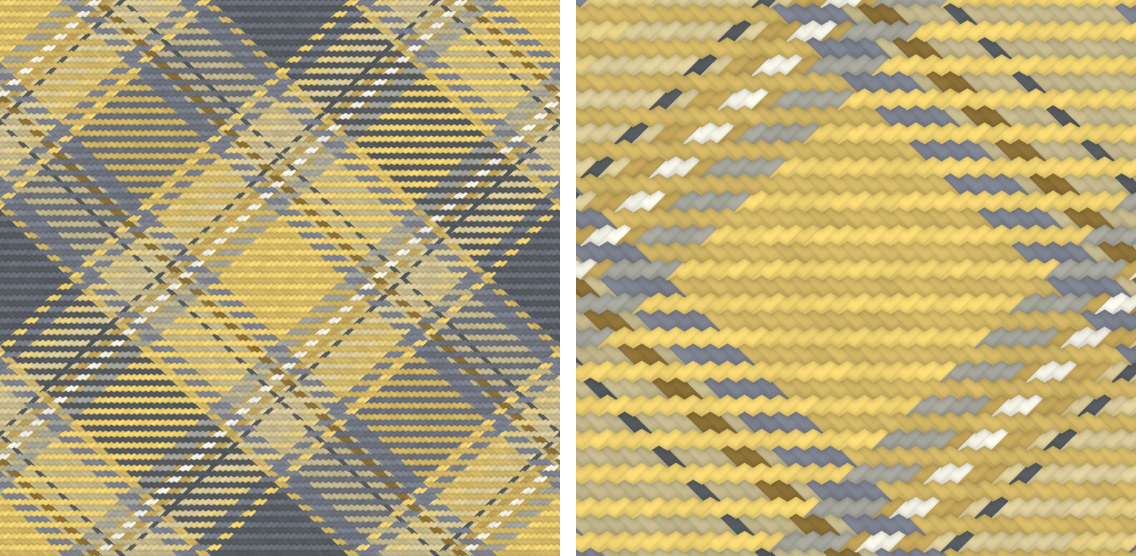
Left, the full canvas; right, a detail of the centre.
A WebGL 2 fragment shader for this pattern:

```glsl
#version 300 es
precision highp float;
// Diagonal twill tartan: one mirrored sett of yellow, beige, white and slate threads.

uniform vec2 u_resolution;
out vec4 fragColor;

const float REPEATS = 1.0;          // setts across and down
const float THREADS = 98.0;         // threads in one sett, mirrored about its middle
const float WAVE = 0.30;            // height of the toothed row edge, in rows
const float ROW_SHADE = 0.13;       // darkening between rows
const float STITCH_SHADE = 0.07;    // darkening between stitches
const float WEAR = 0.07;            // brightness variation per stitch
const int SAMPLES = 3;              // smoothing samples per axis
const float FOOTPRINT = 1.35;       // smoothing width, in pixels

// Rising threads, the brighter set
const vec3 YELLOW = vec3(0.97, 0.85, 0.46);
const vec3 SILVER = vec3(0.66, 0.66, 0.62);
const vec3 WHITE = vec3(0.98, 0.97, 0.92);
const vec3 GOLD = vec3(0.78, 0.66, 0.36);
const vec3 BEIGE = vec3(0.88, 0.82, 0.62);
const vec3 SLATE = vec3(0.43, 0.45, 0.49);

// Falling threads, the deeper set
const vec3 OCHRE = vec3(0.84, 0.73, 0.41);
const vec3 STEEL = vec3(0.50, 0.52, 0.57);
const vec3 SAND = vec3(0.78, 0.73, 0.56);
const vec3 BROWN = vec3(0.56, 0.45, 0.22);
const vec3 CHARCOAL = vec3(0.34, 0.36, 0.38);

float hash(vec2 p) {
    vec3 q = fract(vec3(p.xyx) * 0.1031);
    q += dot(q, q.yzx + 33.33);
    return fract((q.x + q.y) * q.z);
}

// Replaces the colour from thread "start" outward
void stripe(inout vec3 color, float t, float start, vec3 next) {
    color = mix(color, next, step(start, t));
}

vec3 risingSett(float t) {
    vec3 c = YELLOW;
    stripe(c, t, 11.0, SILVER);
    stripe(c, t, 15.0, GOLD);
    stripe(c, t, 16.0, WHITE);
    stripe(c, t, 18.0, GOLD);
    stripe(c, t, 20.0, BEIGE);
    stripe(c, t, 21.0, CHARCOAL);
    stripe(c, t, 22.0, BEIGE);
    stripe(c, t, 28.0, mix(BEIGE, YELLOW, 0.5));
    stripe(c, t, 32.0, STEEL);
    stripe(c, t, 35.0, YELLOW);
    stripe(c, t, 37.0, SLATE);
    return c;
}

vec3 fallingSett(float t) {
    vec3 c = OCHRE;
    stripe(c, t, 11.0, STEEL);
    stripe(c, t, 15.0, SAND);
    stripe(c, t, 16.0, BROWN);
    stripe(c, t, 18.0, SAND);
    stripe(c, t, 21.0, CHARCOAL);
    stripe(c, t, 22.0, SAND);
    stripe(c, t, 31.0, STEEL);
    stripe(c, t, 35.0, OCHRE);
    stripe(c, t, 37.0, CHARCOAL);
    return c;
}

vec3 cloth(vec2 uv) {
    vec2 p = (uv - 0.5) * THREADS * REPEATS;

    // Toothed rows alternate between the two thread directions
    float tooth = abs(fract(p.x) - 0.5) * 2.0;
    float y = p.y + WAVE * (tooth - 0.5);
    float row = floor(y);
    float across = fract(y);
    bool rising = mod(row, 2.0) < 0.5;

    // Slanted stitches, folded into the mirrored sett
    float slant = rising ? p.x - p.y : p.x + p.y;
    float stitch = floor(slant);
    float halfSett = 0.5 * THREADS;
    float t = abs(mod(stitch + 0.5 + halfSett, THREADS) - halfSett);
    vec3 color = rising ? risingSett(t) : fallingSett(t);

    // Rounded yarn and slight wear
    float rowEdge = abs(across - 0.5) * 2.0;
    float stitchEdge = abs(fract(slant) - 0.5) * 2.0;
    float light = 1.0 - ROW_SHADE * rowEdge * rowEdge;
    light -= STITCH_SHADE * pow(stitchEdge, 4.0);
    light += WEAR * (hash(vec2(stitch, row) + 200.0) - 0.5);
    return color * light;
}

void main() {
    vec3 sum = vec3(0.0);
    for (int j = 0; j < SAMPLES; j++) {
        for (int i = 0; i < SAMPLES; i++) {
            vec2 offset = (vec2(i, j) + 0.5) / float(SAMPLES) - 0.5;
            sum += cloth((gl_FragCoord.xy + offset * FOOTPRINT) / u_resolution);
        }
    }
    fragColor = vec4(sum / float(SAMPLES * SAMPLES), 1.0);
}
```
